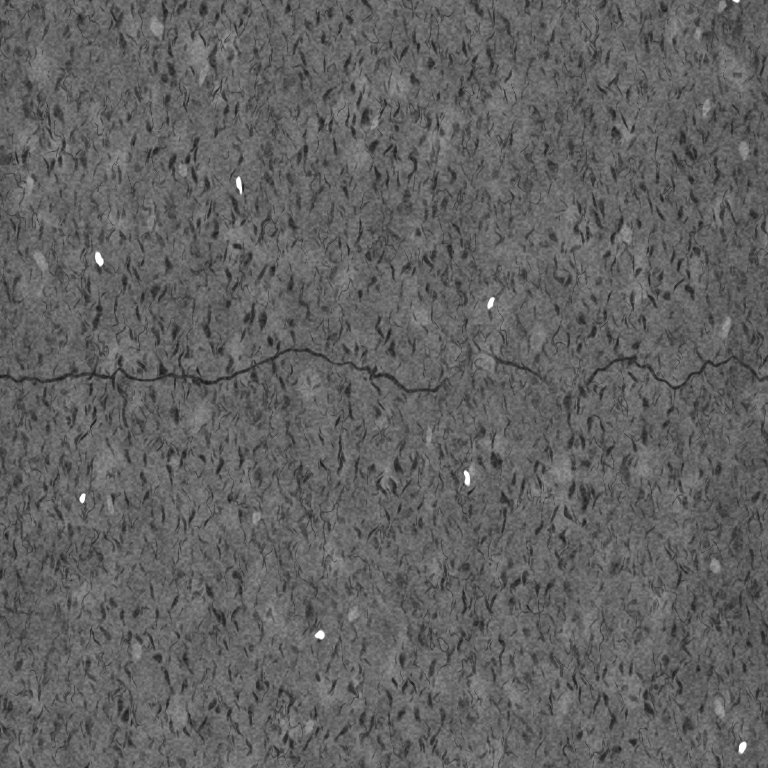
Reproduce this texture procedurally as a WebGL 1 fragment shader.

```glsl
precision highp float;
uniform vec2 u_resolution;

const float BASE_TONE = 0.412;
const float PORE_TONE = 0.17;
const float PALE_TONE = 0.57;
const float BRIGHT_TONE = 1.0;

float hash(vec2 p) {
  vec3 q = fract(vec3(p.xyx) * 0.1031);
  q += dot(q, q.yzx + 33.33);
  return fract((q.x + q.y) * q.z);
}

float noise(vec2 p) {
  vec2 cell = floor(p);
  vec2 f = fract(p);
  f = f * f * (3.0 - 2.0 * f);
  float low = mix(hash(cell), hash(cell + vec2(1.0, 0.0)), f.x);
  float high = mix(hash(cell + vec2(0.0, 1.0)), hash(cell + 1.0), f.x);
  return mix(low, high, f.y);
}

float fbm(vec2 p) {
  float sum = 0.0;
  float weight = 0.5;
  for (int i = 0; i < 3; i++) {
    sum += weight * noise(p);
    p = p * 2.03 + 17.3;
    weight *= 0.5;
  }
  return sum / 0.875;
}

vec2 warp(vec2 p, vec2 frequency, vec2 amount) {
  vec2 q = p * frequency;
  return p + amount * (vec2(noise(q + 5.2), noise(q + 71.7)) - 0.5);
}

// Coverage of randomly sized, tilted ellipses scattered one per cell
float grains(vec2 p, vec2 spacing, vec2 radius, float tilt, float chance, float soft, float seed) {
  vec2 home = floor(p / spacing);
  float cover = 0.0;
  for (int j = -1; j <= 1; j++) {
    for (int i = -1; i <= 1; i++) {
      vec2 cell = home + vec2(float(i), float(j));
      vec2 key = cell + seed;
      vec2 center = (cell + vec2(hash(key + 11.1), hash(key + 27.3))) * spacing;
      float angle = tilt * (2.0 * hash(key + 43.7) - 1.0);
      vec2 size = radius * mix(vec2(0.6), vec2(1.3), vec2(hash(key + 59.9), hash(key + 83.1)));
      vec2 q = p - center;
      q = vec2(cos(angle) * q.x - sin(angle) * q.y, sin(angle) * q.x + cos(angle) * q.y);
      float shape = 1.0 - smoothstep(1.0 - soft, 1.0 + soft, length(q / size));
      cover = max(cover, shape * step(hash(key + 97.5), chance));
    }
  }
  return cover;
}

// Crack path: flat on the left, then arches that tighten to the right
float crackHeight(float x) {
  float u = x - 0.4;
  float arches = 0.008 + 0.023 * cos(6.2832 * u * (3.17 + 4.15 * u));
  float jitter = 0.022 * (noise(vec2(x * 32.0, 3.5)) - 0.5)
               + 0.014 * (noise(vec2(x * 90.0, 8.5)) - 0.5);
  return 0.508 + arches * smoothstep(0.24, 0.36, x) + jitter;
}

float crack(vec2 p) {
  float y = crackHeight(p.x);
  float slope = (crackHeight(p.x + 0.002) - y) / 0.002;
  float distance = abs(p.y - y) / sqrt(1.0 + slope * slope);
  float width = mix(0.0025, 0.0048, noise(vec2(p.x * 60.0, 21.0)));
  float presence = smoothstep(0.2, 0.5, noise(vec2(p.x * 24.0, 40.0)));
  presence = mix(mix(0.4, 0.95, presence), 1.0, 1.0 - smoothstep(0.28, 0.42, p.x));
  return presence * (1.0 - smoothstep(0.2 * width, width, distance));
}

// Thin broken seams between upright grains
float seams(vec2 p) {
  float ridge = abs(fbm(p * vec2(62.0, 27.0)) - 0.5);
  float gaps = smoothstep(0.45, 0.7, noise(p * vec2(85.0, 42.0) + 13.0));
  return gaps * (1.0 - smoothstep(0.0, 0.045, ridge));
}

void main() {
  vec2 p = gl_FragCoord.xy / u_resolution;
  vec2 bent = warp(p, vec2(95.0, 75.0), vec2(0.009, 0.006));

  // Soft upright mottling and uneven light
  float tone = BASE_TONE + 0.10 * (fbm(p * vec2(34.0, 18.0)) - 0.5);
  tone += 0.05 * (noise(p * vec2(95.0, 55.0) + 31.0) - 0.5);
  tone -= 0.035 * smoothstep(0.3, 0.55, abs(p.x - 0.47));
  tone += 0.07 * grains(bent, vec2(0.055, 0.07), vec2(0.012, 0.022), 0.5, 0.4, 0.5, 200.0);

  // Dark pores, seams and the crack
  float cluster = smoothstep(0.2, 0.65, fbm(p * vec2(17.0, 11.0) + 61.0));
  float pores = grains(bent, vec2(0.017, 0.027), vec2(0.0028, 0.0095), 0.5, 0.55, 0.55, 300.0);
  float slits = grains(bent, vec2(0.012, 0.019), vec2(0.0018, 0.0065), 0.6, 0.5, 0.6, 400.0);
  float dark = max(pores * mix(0.35, 0.9, cluster), slits * 0.5);
  dark = max(dark, 0.55 * seams(bent));
  dark = max(dark, 0.92 * crack(p));
  tone = mix(tone, PORE_TONE, dark);

  // Pale and bright mineral specks
  vec2 chipped = warp(p, vec2(150.0), vec2(0.004));
  float pale = grains(chipped, vec2(0.12, 0.11), vec2(0.006, 0.012), 0.5, 0.25, 0.3, 500.0);
  float bright = grains(chipped, vec2(0.16, 0.15), vec2(0.0042, 0.0088), 0.35, 0.2, 0.25, 600.0);
  tone = mix(tone, PALE_TONE, 0.85 * pale);

  // Fine film grain
  float film = noise(p * 290.0 + 7.0) + 0.7 * noise(p * 430.0 + 90.0) - 0.85;
  tone += 0.12 * film;
  tone = mix(tone, BRIGHT_TONE, bright);

  gl_FragColor = vec4(vec3(clamp(tone, 0.0, 1.0)), 1.0);
}
```
